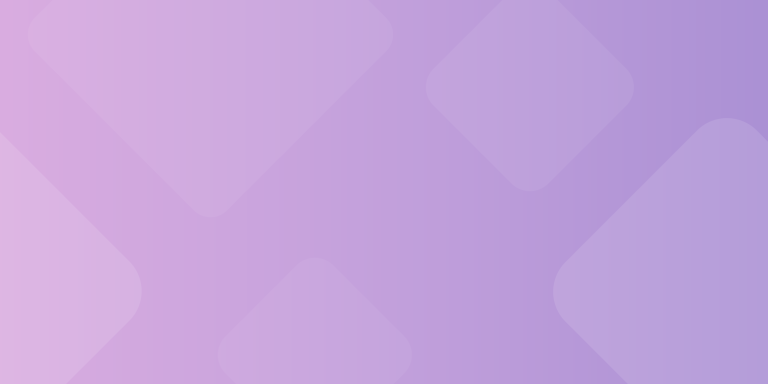
This background is drawn by a Shadertoy shader. Its source:

```glsl
// Soft pink-to-violet backdrop with translucent rounded diamonds.
// A three-stop horizontal gradient is the base; each diamond is a rotated
// rounded-box distance that blends a little white over it.

const vec3 PINK   = vec3(0.852, 0.676, 0.878);
const vec3 LILAC  = vec3(0.762, 0.628, 0.860);
const vec3 VIOLET = vec3(0.669, 0.567, 0.832);
const vec3 VEIL   = vec3(1.0);

// Diamonds: centre x, centre y, reach to the sharp corner, corner radius.
// Lengths are in canvas heights.
const int DIAMOND_COUNT = 5;
const vec4 DIAMONDS[DIAMOND_COUNT] = vec4[](
    vec4( 0.548, 0.910, 0.501, 0.061),
    vec4( 1.380, 0.773, 0.299, 0.068),
    vec4(-0.086, 0.242, 0.500, 0.109),
    vec4( 1.893, 0.240, 0.498, 0.110),
    vec4( 0.820, 0.076, 0.281, 0.068)
);
const float OPACITIES[DIAMOND_COUNT] = float[](0.055, 0.062, 0.115, 0.110, 0.048);

const float HALF_SQRT2 = 0.70711;

// Signed distance to a square standing on its corner, with rounded corners.
float roundedDiamond(vec2 p, float reach, float radius) {
    vec2 rotated = vec2(p.x + p.y, p.y - p.x) * HALF_SQRT2;
    vec2 d = abs(rotated) - (reach * HALF_SQRT2 - radius);
    return length(max(d, 0.0)) + min(max(d.x, d.y), 0.0) - radius;
}

// Horizontal gradient through the three stops.
vec3 backdrop(float t) {
    return t < 0.5 ? mix(PINK, LILAC, t * 2.0)
                   : mix(LILAC, VIOLET, t * 2.0 - 1.0);
}

void mainImage(out vec4 fragColor, in vec2 fragCoord) {
    vec2 p = fragCoord / iResolution.y;
    float edgeWidth = 0.7 / iResolution.y;

    vec3 color = backdrop(fragCoord.x / iResolution.x);

    // Lay the veils over the gradient.
    for (int i = 0; i < DIAMOND_COUNT; i++) {
        vec4 shape = DIAMONDS[i];
        float dist = roundedDiamond(p - shape.xy, shape.z, shape.w);
        float coverage = 1.0 - smoothstep(-edgeWidth, edgeWidth, dist);
        color = mix(color, VEIL, coverage * OPACITIES[i]);
    }

    fragColor = vec4(color, 1.0);
}
```
